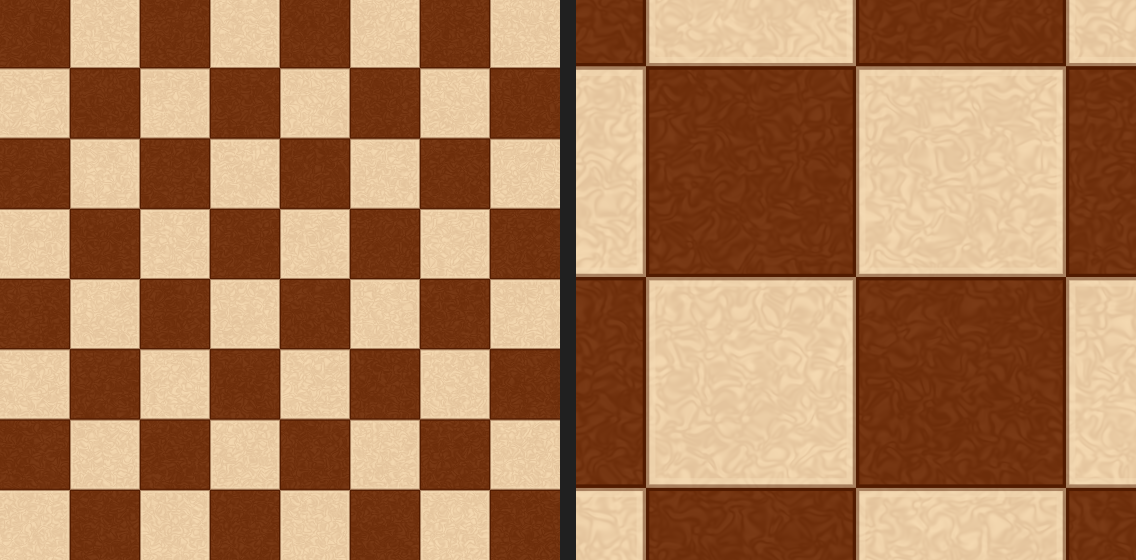
Left: the whole. Right: its middle third, enlarged.
Reproduce this pattern procedurally as a Shadertoy shader.

```glsl
// An eight by eight checkerboard of tan and brown leather squares.
// A signed distance to the nearest inner grid line shades the squares and their
// thin dark seams; folded gradient noise adds the fine wrinkled grain.

const float SQUARES = 8.0;
const float ROW_SCALE = 0.9965;    // rows are slightly taller than columns are wide
const float SEAM_WIDTH = 0.016;    // in squares, like all widths below
const float RIM_WIDTH = 0.045;
const float GRAIN_DENSITY = 19.0;  // noise cells per square

const vec3 TAN_CREASE = vec3(0.895, 0.770, 0.615);
const vec3 TAN_RIDGE = vec3(0.960, 0.852, 0.695);
const vec3 BROWN_CREASE = vec3(0.425, 0.175, 0.038);
const vec3 BROWN_RIDGE = vec3(0.482, 0.230, 0.088);
const vec3 SEAM_COLOR = vec3(0.320, 0.105, 0.000);
const vec3 RIM_COLOR = vec3(0.960, 0.860, 0.710);

// Random unit vector at a lattice point
vec2 latticeGradient(vec2 cell) {
    uvec2 q = uvec2(ivec2(cell)) * uvec2(1597u, 3571u);
    uint h = (q.x ^ q.y) * 747796405u;
    h = ((h >> 15u) ^ h) * 277803737u;
    float angle = float((h >> 8u) & 65535u) / 65536.0 * 6.28319;
    return vec2(cos(angle), sin(angle));
}

float gradientNoise(vec2 p) {
    vec2 cell = floor(p);
    vec2 f = p - cell;
    vec2 blend = f * f * f * (f * (f * 6.0 - 15.0) + 10.0);
    vec2 right = vec2(1.0, 0.0);
    float a = dot(latticeGradient(cell), f);
    float b = dot(latticeGradient(cell + right), f - right);
    float c = dot(latticeGradient(cell + right.yx), f - right.yx);
    float d = dot(latticeGradient(cell + 1.0), f - 1.0);
    return mix(mix(a, b, blend.x), mix(c, d, blend.x), blend.y);
}

// Leather height: 0 in the creases, 1 on the ridges
float leatherGrain(vec2 p) {
    vec2 warp = vec2(gradientNoise(p * 0.45), gradientNoise(p * 0.45 + 37.0));
    vec2 q = p * vec2(0.85, 1.0) + warp * 1.2;
    float wrinkles = smoothstep(0.0, 0.42, abs(gradientNoise(q)));
    float pores = gradientNoise(q * 1.7 + 11.0);
    float mottle = gradientNoise(p * 0.12 + 5.0);
    return clamp(0.1 + 0.7 * wrinkles + 0.35 * pores + 0.2 * mottle, 0.0, 1.0);
}

// Distance to the nearest inner grid line: positive on tan, negative on brown
float checkerDistance(vec2 p) {
    vec2 line = clamp(floor(p + 0.5), 1.0, SQUARES - 1.0);
    vec2 gap = abs(p - line);
    float parity = mod(floor(p.x) + floor(p.y), 2.0);
    return min(gap.x, gap.y) * (1.0 - 2.0 * parity);
}

// Antialiased coverage of the range low to high
float band(float x, float low, float high, float pixel) {
    float h = 0.5 * pixel;
    return smoothstep(low - h, low + h, x) - smoothstep(high - h, high + h, x);
}

void mainImage(out vec4 fragColor, in vec2 fragCoord) {
    vec2 board = fragCoord / iResolution.xy * SQUARES * vec2(1.0, ROW_SCALE);
    float pixel = SQUARES / min(iResolution.x, iResolution.y);
    float edge = checkerDistance(board);

    // Grained squares
    float grain = leatherGrain(board * GRAIN_DENSITY);
    vec3 tan_ = mix(TAN_CREASE, TAN_RIDGE, grain);
    vec3 brown = mix(BROWN_CREASE, BROWN_RIDGE, grain);

    // Faint pale rim around the tan squares
    tan_ = mix(tan_, RIM_COLOR, 0.5 * band(edge, 0.0, RIM_WIDTH, pixel));
    float tanCover = smoothstep(-0.5 * pixel, 0.5 * pixel, edge);
    vec3 color = mix(brown, tan_, tanCover);

    // Dark seam on the brown side, softened shadow on the tan side
    float shadow = band(edge, 0.0, SEAM_WIDTH, pixel);
    float seam = band(edge, -SEAM_WIDTH, 0.0, pixel);
    color = mix(color, SEAM_COLOR, 0.45 * shadow);
    color = mix(color, SEAM_COLOR, seam);

    fragColor = vec4(color, 1.0);
}
```
